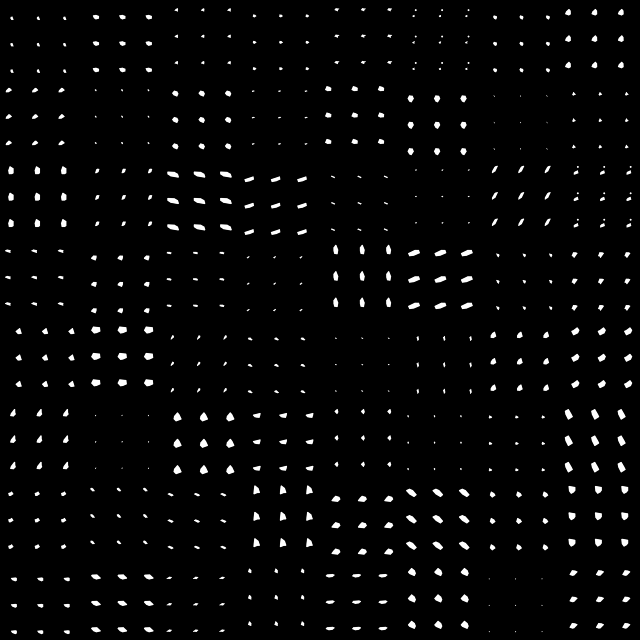
This pattern is drawn by a WebGL 1 fragment shader. Its source:

```glsl
precision highp float;

uniform vec2 u_resolution;

const float TAU = 6.2831853;
const float BLOCKS = 8.0;            // blocks across and down
const float REPEATS = 3.03;          // repeats per block, slightly tightened
const int CORNERS = 6;               // corners of each pebble
const float CORNER_JITTER = 0.75;    // share of the angular step
const float MIN_CORNER = 0.38;       // shortest corner, relative to size
const float MIN_SIZE = 0.02;         // sizes in units of one repeat
const float MAX_SIZE = 0.19;
const float MAX_STRETCH = 1.75;
const float REACH = 0.25;            // farthest corner from the pebble centre
const float ROUNDING = 0.18;         // corner rounding, relative to size
const float DRIFT = 0.2;             // offset of the pebble in its repeat
const float CHIP_CHANCE = 0.03;      // blocks with a detached chip
const float CHIP_RADIUS = 0.035;
const vec3 BACKGROUND = vec3(0.0);
const vec3 PEBBLE = vec3(1.0);

float hash(vec2 block, float salt) {
    return fract(sin(dot(block, vec2(127.1, 311.7)) + salt * 74.7) * 43758.5453);
}

// Corner of a stretched, irregular star-shaped outline
vec2 pebbleCorner(vec2 block, float index, float size) {
    float jitter = CORNER_JITTER * hash(block, 10.0 + index);
    float angle = TAU * (index + jitter) / float(CORNERS);
    float radius = size * mix(MIN_CORNER, 1.0, hash(block, 20.0 + index));
    float stretch = mix(1.0, MAX_STRETCH, pow(hash(block, 1.0), 2.0));
    vec2 corner = radius * vec2(cos(angle) * stretch, sin(angle) / stretch);

    float turn = TAU * hash(block, 2.0);
    float c = cos(turn);
    float s = sin(turn);
    corner = mat2(c, s, -s, c) * corner;
    return corner * min(1.0, REACH / max(length(corner), 0.001));
}

// Signed distance to the rounded polygon
float pebbleDistance(vec2 p, vec2 block, float size) {
    float nearest = 10.0;
    float side = 1.0;
    vec2 a = pebbleCorner(block, float(CORNERS - 1), size);
    for (int i = 0; i < CORNERS; i++) {
        vec2 b = pebbleCorner(block, float(i), size);
        vec2 edge = b - a;
        vec2 rel = p - a;
        float t = clamp(dot(rel, edge) / max(dot(edge, edge), 1e-6), 0.0, 1.0);
        nearest = min(nearest, length(rel - edge * t));

        // Flip the sign at every crossing of the horizontal ray
        bool spans = (a.y > p.y) != (b.y > p.y);
        if (spans && p.x < a.x + edge.x * (p.y - a.y) / edge.y) side = -side;
        a = b;
    }
    return side * nearest - ROUNDING * size;
}

void main() {
    vec2 grid = gl_FragCoord.xy / u_resolution * BLOCKS;
    vec2 block = floor(grid);
    vec2 cell = fract(fract(grid) * REPEATS) - 0.5;

    // One shape and one offset are shared by all repeats of a block
    vec2 drift = DRIFT * (2.0 * vec2(hash(block, 3.0), hash(block, 4.0)) - 1.0);
    float size = mix(MIN_SIZE, MAX_SIZE, hash(block, 5.0));
    vec2 p = cell - drift;
    float d = pebbleDistance(p, block, size);

    // Occasional detached chip
    if (hash(block, 6.0) < CHIP_CHANCE) {
        d = min(d, length(p - vec2(0.08, 0.22)) - CHIP_RADIUS);
    }

    float pixel = BLOCKS * REPEATS / min(u_resolution.x, u_resolution.y);
    float cover = 1.0 - smoothstep(-0.6 * pixel, 0.6 * pixel, d);
    gl_FragColor = vec4(mix(BACKGROUND, PEBBLE, cover), 1.0);
}
```
